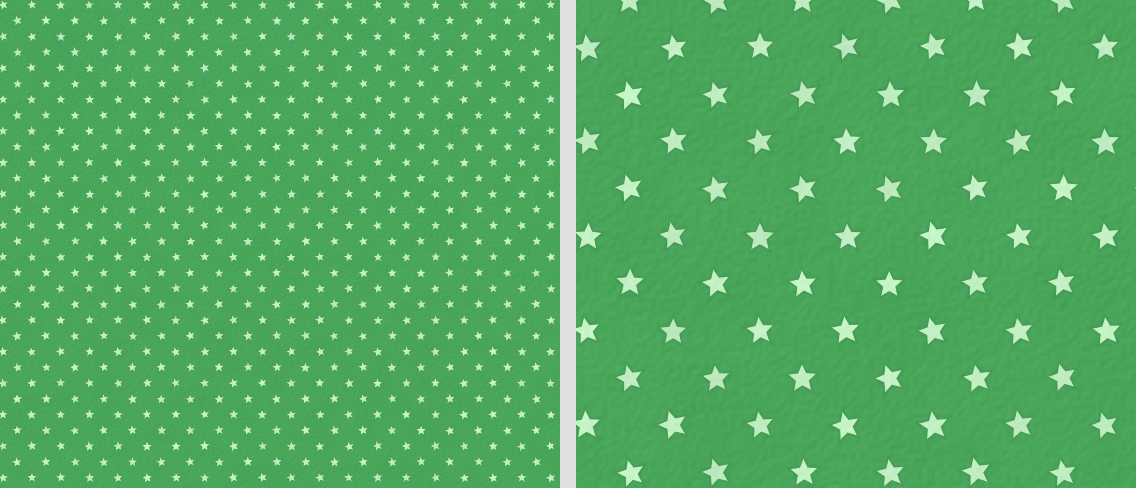
Left: the whole. Right: its middle third, enlarged.
Give the GLSL for this pattern, as a Shadertoy shader.

```glsl
#define PITCH vec2(0.05909, 0.03229)  // star spacing along a row, row spacing
#define FIRST_STAR vec2(0.006, 0.0105) // offset from the top left corner
#define STAR_RADIUS 0.0096
#define STAR_WAIST 0.47               // inner radius / outer radius
#define STAR_TILT 0.14
#define TILT_SPREAD 0.35
#define DRIFT 0.0016
#define GRAIN 0.05
#define GREEN vec3(0.287, 0.648, 0.350)
#define MINT vec3(0.765, 0.945, 0.770)

const float PI = 3.14159;

float hash(vec2 p) {
    vec3 q = fract(vec3(p.xyx) * 0.1031);
    q += dot(q, q.yzx + 33.33);
    return fract((q.x + q.y) * q.z);
}

float noise(vec2 p) {
    vec2 i = floor(p), f = fract(p);
    f = f * f * (3.0 - 2.0 * f);
    return mix(mix(hash(i), hash(i + vec2(1, 0)), f.x),
               mix(hash(i + vec2(0, 1)), hash(i + vec2(1, 1)), f.x), f.y);
}

// Height of the paper fibres
float paper(vec2 p) {
    return 0.6 * noise(p * 330.0) + 0.4 * noise(p * 150.0 + 17.0);
}

// Signed distance to a five-pointed star, one tip up
float starDistance(vec2 p, float radius) {
    float sector = PI / 5.0;
    float angle = abs(mod(atan(p.x, p.y) + sector, 2.0 * sector) - sector);
    vec2 q = length(p) * vec2(cos(angle), sin(angle));
    vec2 notch = radius * STAR_WAIST * vec2(cos(sector), sin(sector));
    vec2 normal = normalize(vec2(notch.y, radius - notch.x));
    return dot(q - vec2(radius, 0.0), normal);
}

void mainImage(out vec4 fragColor, in vec2 fragCoord) {
    float pixel = 1.0 / iResolution.y;
    vec2 p = fragCoord * pixel;

    // Staggered rows counted from the top
    vec2 grid = (vec2(p.x, 1.0 - p.y) - FIRST_STAR) / PITCH;
    float row = floor(grid.y + 0.5);
    grid.x -= 0.5 * mod(row, 2.0);
    vec2 cell = vec2(floor(grid.x + 0.5), row);
    vec2 local = (grid - cell) * PITCH * vec2(1, -1);

    // Each star drifts, tilts and fades a little
    vec2 id = cell + 40.0;
    local -= DRIFT * (vec2(hash(id), hash(id + 71.3)) - 0.5);
    float tilt = STAR_TILT + TILT_SPREAD * (hash(id + 23.7) - 0.5);
    float c = cos(tilt), s = sin(tilt);
    vec2 turned = mat2(c, -s, s, c) * local;
    float radius = STAR_RADIUS * (0.95 + 0.1 * hash(id + 51.1));
    float dist = starDistance(turned, radius);
    float star = smoothstep(0.6 * pixel, -0.6 * pixel, dist);

    // Paper relief lit from the upper left
    float relief = paper(p) - paper(p + vec2(-0.0015, 0.0015));
    float mottle = noise(p * 28.0) - 0.5;
    vec3 ground = GREEN + GRAIN * relief + 0.012 * mottle;
    ground *= 1.0 - 0.06 * smoothstep(0.0025, 0.0, dist);

    vec3 ink = MINT * (0.96 + 0.06 * hash(id + 9.9)) + 0.8 * GRAIN * relief;
    fragColor = vec4(mix(ground, ink, star), 1.0);
}
```
